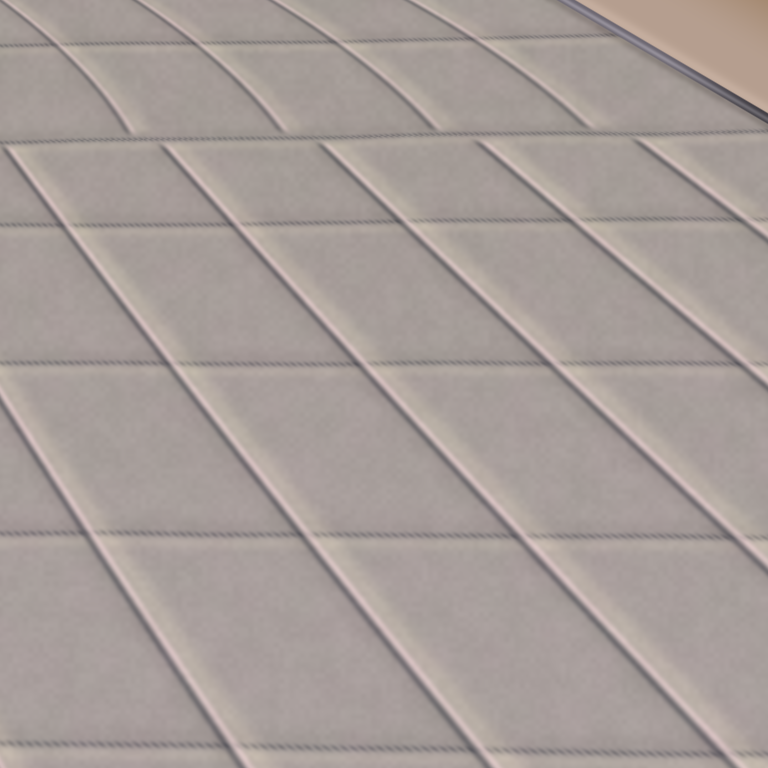
Reproduce this texture procedurally as a Shadertoy shader.

```glsl
// Quilted pale leather in perspective: raised slanted seams, stitched cross seams, a fold and a piped corner.

const vec3 LEATHER_NEAR = vec3(0.660, 0.622, 0.613);
const vec3 LEATHER_FAR = vec3(0.645, 0.610, 0.592);
const vec3 RIDGE_PINK = vec3(0.150, 0.110, 0.125);
const vec3 GLOW_CREAM = vec3(0.070, 0.066, 0.042);
const vec3 CREASE_SHADE = vec3(0.200, 0.180, 0.155);
const vec3 PIPING = vec3(0.42, 0.40, 0.44);
const vec3 PANEL = vec3(0.71, 0.62, 0.56);
const vec3 PANEL_TAN = vec3(0.60, 0.48, 0.36);

const float FOLD = 0.816;
const int SEAM_COUNT = 6;
const float SEAMS[6] = float[6](0.034, 0.307, 0.526, 0.707, FOLD, 0.940);

float hash(vec2 p) {
    return fract(sin(dot(p, vec2(127.1, 311.7))) * 43758.5453);
}

float noise(vec2 p) {
    vec2 i = floor(p), f = fract(p);
    f = f * f * (3.0 - 2.0 * f);
    return mix(mix(hash(i), hash(i + vec2(1, 0)), f.x),
               mix(hash(i + vec2(0, 1)), hash(i + vec2(1, 1)), f.x), f.y);
}

float bump(float d, float width) {
    return exp(-d * d / (width * width));
}

// Spacing of the slanted seams, widening towards the viewer.
float seamSpacing(float t, bool beyondFold) {
    return beyondFold ? 0.171 + 0.16 * t : 0.177 + 0.15 * t;
}

// Horizontal position of slanted seam zero at depth t (0 at the top).
float seamOrigin(float t, bool beyondFold) {
    if (beyondFold) return -0.167 + 1.167 * t - 2.12 * t * t;
    float u = (t - 0.182) / 0.789;
    return -0.202 + 0.508 * u - 0.045 * u * (1.0 - u);
}

// Signed distance to the nearest slanted seam, and its index.
vec2 slantedSeam(float x, float t, bool beyondFold) {
    float spacing = seamSpacing(t, beyondFold);
    float q = (x - seamOrigin(t, beyondFold)) / spacing;
    float index = floor(q + 0.5);
    float slope = (beyondFold ? 0.65 : 0.62) + 0.15 * index;
    return vec2((q - index) * spacing * inversesqrt(1.0 + slope * slope), index);
}

// Shade of the slanted seam: dark crease, pink ridge, soft cream glow.
vec3 slantedShade(float d, float size) {
    vec3 ridge = RIDGE_PINK * bump(d - 0.0025 * size, 0.0042 * size);
    vec3 glow = GLOW_CREAM * bump(d - 0.014 * size, 0.013 * size);
    vec3 crease = CREASE_SHADE * bump(d + 0.0050 * size, 0.0042 * size);
    vec3 falloff = 0.025 * vec3(1.0) * bump(d + 0.012 * size, 0.012 * size);
    return ridge + glow - crease - falloff;
}

// Shade of a cross seam: thin groove broken by slanted stitches.
vec3 stitchShade(float d, float x, float size) {
    float thread = 0.5 + 0.5 * sin((x + d * 0.8) * 690.0 / size);
    vec3 groove = CREASE_SHADE * (0.38 + 0.37 * thread) * bump(d, 0.0036 * size);
    vec3 lip = GLOW_CREAM * 0.55 * bump(d + 0.010 * size, 0.007 * size);
    vec3 roll = vec3(0.022) * bump(d - 0.009 * size, 0.009 * size);
    return lip - groove - roll;
}

// Piping and smooth panel beyond the border; d is positive outside.
vec3 addCorner(vec3 color, vec2 p, float d, float aa) {
    vec3 panel = mix(PANEL, PANEL_TAN, smoothstep(0.06, 0.20, d));
    panel += 0.06 * bump(d - 0.014, 0.008);
    vec3 border = mix(PIPING, PIPING * 0.6, smoothstep(0.85, 1.0, p.x));
    border += 0.16 * bump(d - 0.003, 0.003);
    color -= 0.10 * bump(d + 0.004, 0.006);
    color = mix(color, border, smoothstep(-aa, aa, d + 0.002));
    return mix(color, panel, smoothstep(-aa, aa, d - 0.010));
}

void mainImage(out vec4 fragColor, in vec2 fragCoord) {
    vec2 p = fragCoord / iResolution.xy;
    float aa = 1.0 / iResolution.y;

    // Tilt the rows so they converge slightly to the right.
    float v = p.y - 0.036 * (p.y - 0.47) * p.x;
    float t = 1.0 - v;
    bool beyondFold = v > FOLD;
    float size = seamSpacing(t, beyondFold) / 0.25;

    // Base leather with fine mottling.
    vec3 color = mix(LEATHER_NEAR, LEATHER_FAR, smoothstep(0.1, 1.0, p.y));
    color += 0.022 * (noise(p * 150.0) - 0.5) + 0.018 * (noise(p * 45.0) - 0.5);
    color += vec3(0.012, -0.003, 0.009) * (noise(p * 28.0 + 7.0) - 0.5);

    // Slanted seams, interrupted at the fold.
    vec2 seam = slantedSeam(p.x, t, beyondFold);
    float visible = smoothstep(0.002, 0.014, abs(v - FOLD));
    if (beyondFold) visible *= 0.8 * step(seam.y, 4.5);
    color += slantedShade(seam.x, size) * visible;

    // Cross seams, sinking where the slanted ridges pass.
    float gap = 1.0 - 0.7 * visible * bump(seam.x, 0.007 * size);
    for (int i = 0; i < SEAM_COUNT; i++) {
        float wobble = 0.004 * (noise(vec2(p.x * 7.0, float(i) * 9.0)) - 0.5);
        color += stitchShade(v - SEAMS[i] - wobble, p.x, size) * gap;
    }

    float corner = ((p.x - 0.729) * 0.587 - (1.0 - p.y)) / 1.16;
    color = addCorner(color, p, corner, aa);
    fragColor = vec4(clamp(color, 0.0, 1.0), 1.0);
}
```
